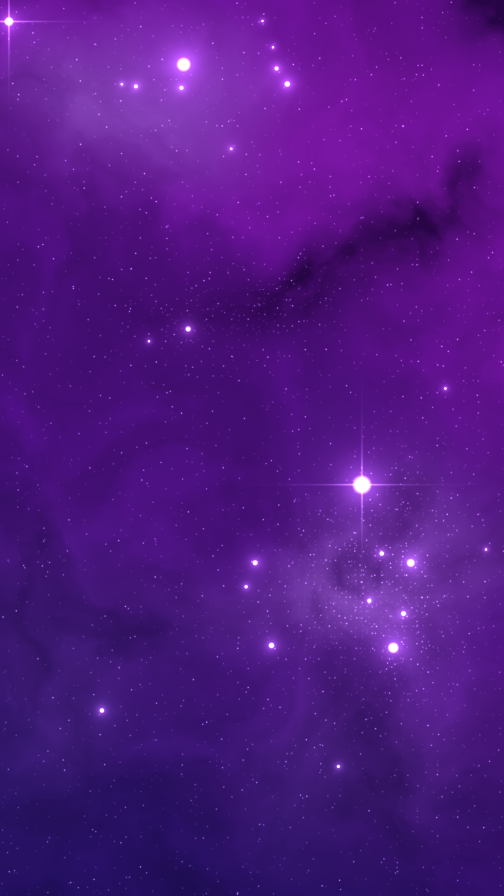
This background is drawn by a WebGL 1 fragment shader. Its source:

```glsl
precision highp float;
// Violet nebula with dark dust lanes, fine star dust and glowing stars.
uniform vec2 u_resolution;

vec2 hash2(vec2 p) {
  p = vec2(dot(p, vec2(127.1, 311.7)), dot(p, vec2(269.5, 183.3)));
  return fract(sin(p) * 43758.5453);
}

float gradientNoise(vec2 p) {
  vec2 i = floor(p), f = fract(p);
  vec2 u = f * f * f * (f * (f * 6.0 - 15.0) + 10.0);
  vec2 e = vec2(0.0, 1.0);
  float a = dot(hash2(i) * 2.0 - 1.0, f);
  float b = dot(hash2(i + e.yx) * 2.0 - 1.0, f - e.yx);
  float c = dot(hash2(i + e.xy) * 2.0 - 1.0, f - e.xy);
  float d = dot(hash2(i + e.yy) * 2.0 - 1.0, f - e.yy);
  return mix(mix(a, b, u.x), mix(c, d, u.x), u.y);
}

float fbm(vec2 p) {
  float sum = 0.0, amplitude = 1.0;
  for (int i = 0; i < 5; i++) {
    sum += amplitude * gradientNoise(p);
    p = mat2(1.6, 1.2, -1.2, 1.6) * p + 7.3;
    amplitude *= 0.5;
  }
  return sum;
}

float blob(vec2 p, vec2 centre, vec2 size) {
  vec2 d = (p - centre) / size;
  return exp(-dot(d, d));
}

float segmentDistance(vec2 p, vec2 a, vec2 b) {
  vec2 ab = b - a;
  return length(p - a - ab * clamp(dot(p - a, ab) / dot(ab, ab), 0.0, 1.0));
}

// White core with a lavender halo
vec3 star(vec2 d, float radius, float pixel) {
  float r = length(d);
  float core = 1.0 - smoothstep(radius * 0.5 - pixel * 0.5, radius + pixel * 0.5, r);
  float halo = 0.65 * exp(-r / (radius * 1.3)) + 0.15 * exp(-r / (radius * 3.5));
  return vec3(core) + vec3(0.75, 0.45, 0.95) * halo;
}

// Thin four-pointed diffraction cross
vec3 spikes(vec2 d, float reach, float pixel) {
  vec2 a = abs(d);
  vec2 thin = exp(-a * a / (pixel * pixel * 0.5 + 4e-7));
  vec2 fade = exp(-a * 2.5 / reach);
  return vec3(0.8, 0.6, 0.95) * (thin.y * fade.x + thin.x * fade.y) * 0.75;
}

float starDust(vec2 p, float density, float pixel) {
  float sum = 0.0;
  float radius = max(0.0009, pixel * 0.5);
  for (int i = 0; i < 3; i++) {
    float layer = float(i);
    vec2 q = p * (85.0 + 45.0 * layer) + layer * 17.0;
    vec2 cell = floor(q);
    vec2 d = (fract(q) - 0.25 - 0.5 * hash2(cell)) / (85.0 + 45.0 * layer);
    vec2 h = hash2(cell + 91.7);
    float present = step(1.0 - density, h.x);
    sum += present * mix(0.08, 0.6, h.y * h.y * h.y) * exp(-dot(d, d) / (radius * radius));
  }
  return sum;
}

void main() {
  vec2 p = gl_FragCoord.xy / u_resolution.y;
  float pixel = 1.0 / u_resolution.y;

  // Warped domain for the clouds
  vec2 warp = vec2(fbm(p * 5.0 + 3.1), fbm(p * 5.0 + 21.4));
  vec2 w = p + 0.075 * warp;
  float billow = fbm(p * 6.0 + warp * 0.9 + 40.0);
  float wisps = fbm(p * 13.0 + warp * 1.5 + 9.0);

  // Indigo below, violet between, purple above
  float height = p.y + 0.5 * (p.x - 0.28) + 0.12 * billow;
  vec3 color = mix(vec3(0.13, 0.055, 0.36), vec3(0.27, 0.055, 0.46), smoothstep(-0.1, 0.5, height));
  color = mix(color, vec3(0.38, 0.055, 0.55), smoothstep(0.5, 0.95, height));
  color *= 1.0 + 0.22 * billow + 0.12 * wisps;

  // Bright clouds
  float magenta = blob(w, vec2(0.41, 0.84), vec2(0.17, 0.12)) + 0.4 * blob(w, vec2(0.56, 0.6), vec2(0.12));
  color = mix(color, vec3(0.50, 0.09, 0.66), clamp(magenta * (0.8 + 0.7 * billow), 0.0, 1.0));
  float haze = 0.62 * blob(w, vec2(0.15, 0.89), vec2(0.13, 0.08))
    + 0.72 * blob(w, vec2(0.45, 0.38), vec2(0.11, 0.085))
    + 0.35 * blob(w, vec2(0.33, 0.33), vec2(0.12, 0.06))
    + 0.24 * blob(w, vec2(0.42, 0.16), vec2(0.15, 0.11))
    + 0.17 * blob(w, vec2(0.06, 0.25), vec2(0.12, 0.15));
  color = mix(color, vec3(0.58, 0.36, 0.79), clamp(haze * (0.9 + 0.8 * billow + 0.4 * wisps), 0.0, 0.9));

  // Dark lanes
  float lane = segmentDistance(w, vec2(0.34, 0.67), vec2(0.53, 0.80)) / 0.038;
  float dark = 0.75 * exp(-lane * lane) + 0.65 * blob(w, vec2(0.27, 0.655), vec2(0.11, 0.05))
    + 1.1 * blob(w, vec2(0.55, 0.985), vec2(0.05, 0.04));
  dark = clamp(dark * (0.75 + 1.0 * wisps + 0.5 * billow), 0.0, 0.85);
  color = mix(color, vec3(0.11, 0.01, 0.22), dark);

  // Fine dust, denser in two drifts
  float density = 0.09 + 0.45 * blob(w, vec2(0.42, 0.34), vec2(0.10, 0.11))
    + 0.35 * blob(w, vec2(0.28, 0.65), vec2(0.08, 0.06));
  color += vec3(0.85, 0.65, 1.0) * starDust(p, density, pixel);

  // Small stars: a cluster, an upper group and strays
  for (int i = 0; i < 21; i++) {
    float n = float(i), group = mod(n, 3.0);
    vec2 h = hash2(vec2(n, 4.7));
    vec2 place = h * vec2(0.56, 1.0);
    if (group < 0.5) place = vec2(0.25, 0.27) + h * vec2(0.23, 0.13);
    else if (group < 1.5) place = vec2(0.12, 0.90) + h * vec2(0.24, 0.08);
    float size = hash2(vec2(n, 8.3)).x;
    color += star(p - place, mix(0.0014, 0.0052, size * size * size), pixel);
  }

  // Leading stars
  vec2 beacon = p - vec2(0.404, 0.459), corner = p - vec2(0.010, 0.976);
  color += star(beacon, 0.0115, pixel) + spikes(beacon, 0.07, pixel);
  color += star(corner, 0.0055, pixel) + spikes(corner, 0.06, pixel);
  color += star(p - vec2(0.205, 0.928), 0.0085, pixel);
  color += star(p - vec2(0.439, 0.277), 0.0065, pixel);

  gl_FragColor = vec4(clamp(color, 0.0, 1.0), 1.0);
}
```
